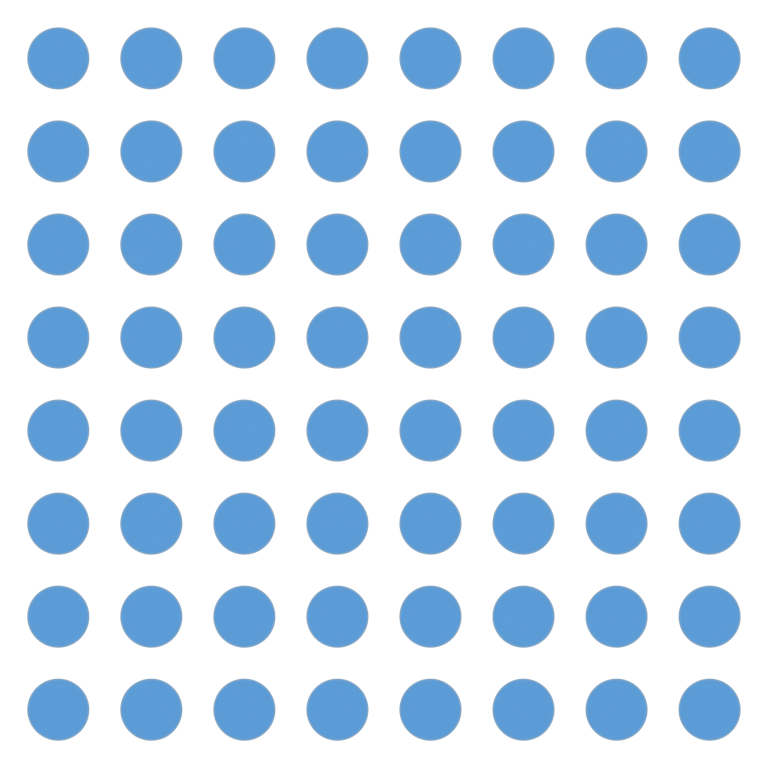
A WebGL 2 fragment shader for this pattern:

```glsl
#version 300 es
precision highp float;
// Eight by eight grid of flat blue dots with thin grey-blue rims on white.

uniform vec2 u_resolution;
out vec4 fragColor;

const vec3 PAPER = vec3(1.0);
const vec3 DOT_BLUE = vec3(0.36, 0.61, 0.84);
const vec3 RIM_GREY = vec3(0.55, 0.66, 0.76);

const float DOTS = 8.0;
const float PITCH = 0.12115;
const float FIRST_CENTRE = 0.0759;
const float RADIUS = 0.0404;
const float RIM_WIDTH = 0.0032;

// Random gradient direction for a lattice point
vec2 latticeGradient(vec2 p) {
    float h = fract(sin(dot(p, vec2(127.1, 311.7))) * 43758.5);
    return vec2(cos(6.2832 * h), sin(6.2832 * h));
}

// Gradient noise, roughly -0.7 to 0.7
float gradientNoise(vec2 p) {
    vec2 i = floor(p);
    vec2 f = fract(p);
    vec2 w = f * f * f * (f * (f * 6.0 - 15.0) + 10.0);
    float a = dot(latticeGradient(i), f);
    float b = dot(latticeGradient(i + vec2(1, 0)), f - vec2(1, 0));
    float c = dot(latticeGradient(i + vec2(0, 1)), f - vec2(0, 1));
    float d = dot(latticeGradient(i + vec2(1, 1)), f - vec2(1, 1));
    return mix(mix(a, b, w.x), mix(c, d, w.x), w.y);
}

// Signed distance to the nearest dot of a finite square grid
float dotGridDistance(vec2 p, float first, float pitch, float count, float radius) {
    vec2 cell = clamp(round((p - first) / pitch), 0.0, count - 1.0);
    return length(p - first - cell * pitch) - radius;
}

// Flat fill with faint mottling, greying toward the rim
vec3 dotColour(vec2 p, float dist, float rimWidth) {
    vec3 fill = DOT_BLUE + 0.006 * gradientNoise(p * 90.0);
    return mix(fill, RIM_GREY, smoothstep(-rimWidth, 0.0, dist));
}

void main() {
    float side = min(u_resolution.x, u_resolution.y);
    vec2 p = (gl_FragCoord.xy - 0.5 * u_resolution) / side + 0.5;
    float pixel = 1.0 / side;

    float dist = dotGridDistance(p, FIRST_CENTRE, PITCH, DOTS, RADIUS);
    float coverage = 1.0 - smoothstep(-0.75 * pixel, 0.75 * pixel, dist);

    vec3 colour = mix(PAPER, dotColour(p, dist, RIM_WIDTH), coverage);
    fragColor = vec4(colour, 1.0);
}
```
